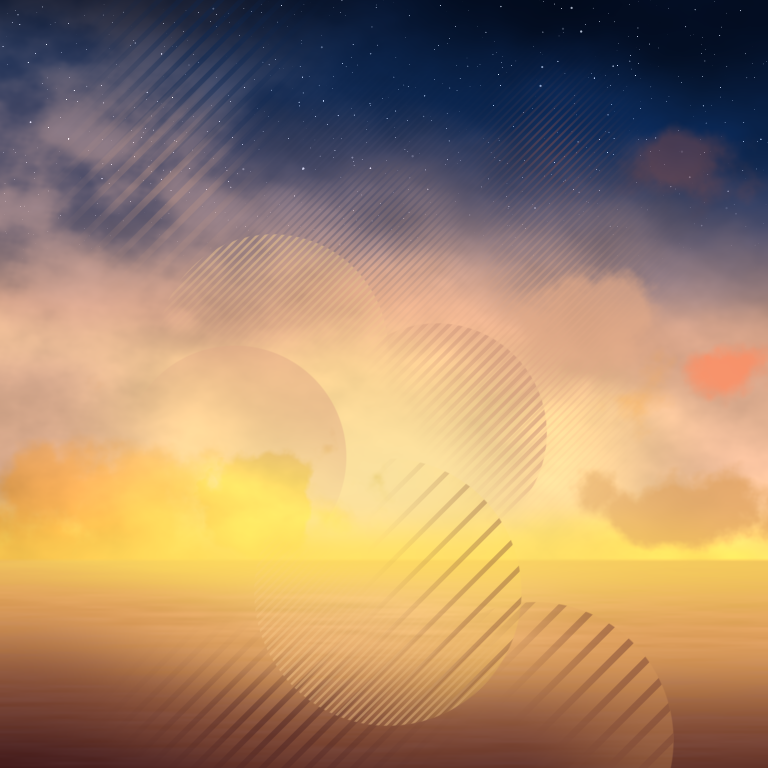
A WebGL 1 fragment shader for this background:

```glsl
precision highp float;
// Sunset over calm water: a height ramp from night blue to gold, noise clouds,
// hashed stars and a rippled sea, overlaid with discs and fields of diagonal
// stripes, each cut by a distance function and faded on one side.

uniform vec2 u_resolution;

const float HORIZON = .271;
const float FINE = .0078;
const float STAR_CELLS = 42.;
const float STAR_DENSITY = .28;
const vec2 SUN = vec2(.51, .37);
const vec3 NIGHT = vec3(.01, .05, .13);
const vec3 NAVY = vec3(.04, .15, .32);
const vec3 SLATE = vec3(.29, .3, .42);
const vec3 MAUVE = vec3(.57, .48, .5);
const vec3 PEACH = vec3(.88, .66, .53);
const vec3 CREAM = vec3(.99, .82, .57);
const vec3 YELLOW = vec3(1, .87, .36);
const vec3 GLOW = vec3(1, .91, .64);
const vec3 ORANGE = vec3(.98, .65, .24);
const vec3 CORAL = vec3(.98, .56, .4);
const vec3 AMBER = vec3(.87, .62, .36);
const vec3 ROSE = vec3(.5, .29, .29);
const vec3 BROWN = vec3(.49, .28, .21);
const vec3 MAROON = vec3(.29, .13, .13);

float hash(vec2 p) {
  return fract(sin(dot(p, vec2(127.1, 311.7))) * 43758.5);
}

float noise(vec2 p) {
  vec2 i = floor(p), f = fract(p), e = vec2(1, 0);
  f = f * f * (3. - 2. * f);
  return mix(mix(hash(i), hash(i + e.xy), f.x),
             mix(hash(i + e.yx), hash(i + e.xx), f.x), f.y);
}

float fbm(vec2 p) {
  float sum = 0., amp = .5;
  for (int i = 0; i < 5; i++) {
    sum += amp * noise(p);
    p = mat2(1.6, 1.2, -1.2, 1.6) * p + 7.3;
    amp *= .5;
  }
  return sum;
}

// Ragged elliptical cloud mask.
float cloud(vec2 p, vec2 center, vec2 size, float softness) {
  float d = length((p - center) / size) + 2. * fbm(p * 16. + center * 9.) - 1.;
  return 1. - smoothstep(1. - softness, 1., d);
}

float glow(vec2 p, vec2 center, vec2 size) {
  vec2 q = (p - center) / size;
  return exp(-dot(q, q));
}

// Diagonal stripes rising to the right; fill is the covered share.
float stripes(vec2 p, float pitch, float fill) {
  float aa = .75 / u_resolution.y;
  float d = abs(fract((p.x - p.y) * .7071 / pitch) - .5) - .5 * fill;
  return 1. - smoothstep(-aa, aa, d * pitch);
}

float field(vec2 p, vec2 center, vec2 size, float pitch) {
  return .5 * stripes(p, pitch, .35) * glow(p, center, size);
}

// Disc with a crisp rim, fading away from the lit direction.
float disc(vec2 p, vec2 center, float radius, vec2 lit) {
  vec2 q = (p - center) / radius;
  float aa = 1. / (u_resolution.y * radius);
  return (1. - smoothstep(-aa, aa, length(q) - 1.)) * smoothstep(-.25, .95, dot(q, lit));
}

float stars(vec2 p) {
  float light = 0.;
  for (int i = 1; i < 4; i++) {
    vec2 g = p * STAR_CELLS * sqrt(float(i)), id = floor(g) + 31. * float(i);
    vec2 offset = .2 + .6 * vec2(hash(id + 3.1), hash(id + 8.7));
    float size = mix(.04, .1, pow(hash(id + 5.3), 4.));
    float spot = 1. - smoothstep(size * .2, size, length(fract(g) - offset));
    light += spot * step(hash(id), STAR_DENSITY) * (.2 + .65 * pow(hash(id + 1.9), 2.));
  }
  return light * smoothstep(.64, .85, p.y);
}

vec3 sky(vec2 p) {
  float h = p.y + .07 * (p.x - .5) + .11 * (fbm(p * vec2(4, 6) + 2.) - .5);
  vec3 c = mix(YELLOW, CREAM, smoothstep(.28, .37, h));
  c = mix(c, PEACH, smoothstep(.47, .59, h));
  c = mix(c, MAUVE, smoothstep(.57, .7, h));
  c = mix(c, SLATE, smoothstep(.67, .79, h));
  c = mix(c, NAVY, smoothstep(.74, .87, h));
  c = mix(c, NIGHT, smoothstep(.86, 1.02, h));
  // Duller flanks, high haze on the left, then stars.
  float low = smoothstep(.28, .4, p.y) * (1. - smoothstep(.5, .62, p.y));
  c = mix(c, PEACH + vec3(-.02, 0, .04), .8 * low * smoothstep(.2, .45, abs(p.x - .5)));
  float wisps = fbm(p * vec2(8, 11) + 4.), haze = smoothstep(.36, .66, wisps);
  c = mix(c, mix(SLATE, MAUVE, haze), .85 * glow(p, vec2(.1, .79), vec2(.25, .18)));
  c *= 1. + .4 * (wisps - .5);
  c += stars(p);
  // Scattered clouds on the right.
  c = mix(c, ROSE, .5 * cloud(p, vec2(.88, .79), vec2(.1, .06), 1.));
  c = mix(c, PEACH, .7 * cloud(p, vec2(.77, .57), vec2(.1, .08), .7));
  c = mix(c, ORANGE, .5 * cloud(p, vec2(.81, .48), vec2(.1, .05), .9));
  c = mix(c, CORAL, .9 * cloud(p, vec2(.95, .515), vec2(.06, .045), .7));
  c = mix(c, AMBER, .75 * cloud(p, vec2(.86, .335), vec2(.15, .05), .6));
  // Sunlight and the golden cloud bank.
  c = mix(c, GLOW, .85 * glow(p, SUN, vec2(.26, .13)));
  float bank = max(.8 * cloud(p, vec2(.12, .32), vec2(.28, .14), .7),
                   cloud(p, vec2(.35, .345), vec2(.085, .085), .35));
  vec3 lit = mix(ORANGE, YELLOW, smoothstep(.06, .34, p.x)) * (.8 + .4 * wisps);
  return mix(c, mix(lit, PEACH, .7 * smoothstep(.36, .47, p.y)), .85 * bank);
}

vec3 sea(vec2 p) {
  float t = 1. - p.y / HORIZON;
  float ripple = noise(p * vec2(9, 170)) + .6 * noise(p * vec2(24, 320)) - .8;
  float shade = t + .2 * (1. - smoothstep(0., .4, p.x)) + .06 * ripple;
  vec3 c = mix(mix(YELLOW, AMBER, .4), AMBER, smoothstep(0., .4, shade));
  c = mix(c, BROWN, smoothstep(.35, .9, shade));
  c = mix(c, MAROON, smoothstep(.8, 1.2, shade));
  c = mix(c, CREAM, .55 * glow(p, vec2(.52, .22), vec2(.22, .1)));
  return c + .05 * ripple * smoothstep(.02, .25, t);
}

void main() {
  vec2 p = gl_FragCoord.xy / u_resolution;
  vec3 c = mix(sea(p), sky(p), smoothstep(-.003, .003, p.y - HORIZON));
  c = mix(c, YELLOW, .75 * glow(p, vec2(.38, .275), vec2(.45, .04)));
  // Loose stripe fields.
  c = mix(c, NAVY, field(p, vec2(.27, .93), vec2(.1), .019));
  c = mix(c, PEACH, .5 * field(p, vec2(.21, .76), vec2(.09), .025));
  c = mix(c, SLATE, field(p, vec2(.48, .73), vec2(.11, .09), FINE));
  c = mix(c, ROSE, field(p, vec2(.72, .81), vec2(.06), FINE));
  c = mix(c, PEACH, field(p, vec2(.71, .56), vec2(.09, .13), FINE));
  c = mix(c, MAROON, field(p, vec2(.36, .05), vec2(.12, .07), .021));
  // Discs in the lit sky.
  float upper = disc(p, vec2(.355, .545), .15, vec2(.3, .95));
  c = mix(c, CREAM, .5 * upper * stripes(p, FINE, .4));
  c = mix(c, PEACH, .5 * disc(p, vec2(.306, .405), .145, vec2(.5, .86)));
  float right = disc(p, vec2(.569, .436), .143, vec2(.8, .6));
  c = mix(c, mix(PEACH, ROSE, .2), right * (.12 + .5 * stripes(p, .0112, .45)));
  // Discs over the water.
  vec2 center = vec2(.505, .229);
  float low = disc(p, center, .174, vec2(.95, -.1));
  c = mix(c, YELLOW, .2 * low);
  c = mix(c, BROWN, .4 * low * stripes(p, .031, .2));
  c = mix(c, CREAM, .4 * disc(p, center, .174, vec2(-.4, -.9)) * stripes(p, FINE, .4));
  float corner = disc(p, vec2(.697, .036), .18, vec2(.95, .3));
  c = mix(c, AMBER, .3 * corner);
  c = mix(c, BROWN, .55 * corner * stripes(p, .032, .28));
  gl_FragColor = vec4(c, 1);
}
```
